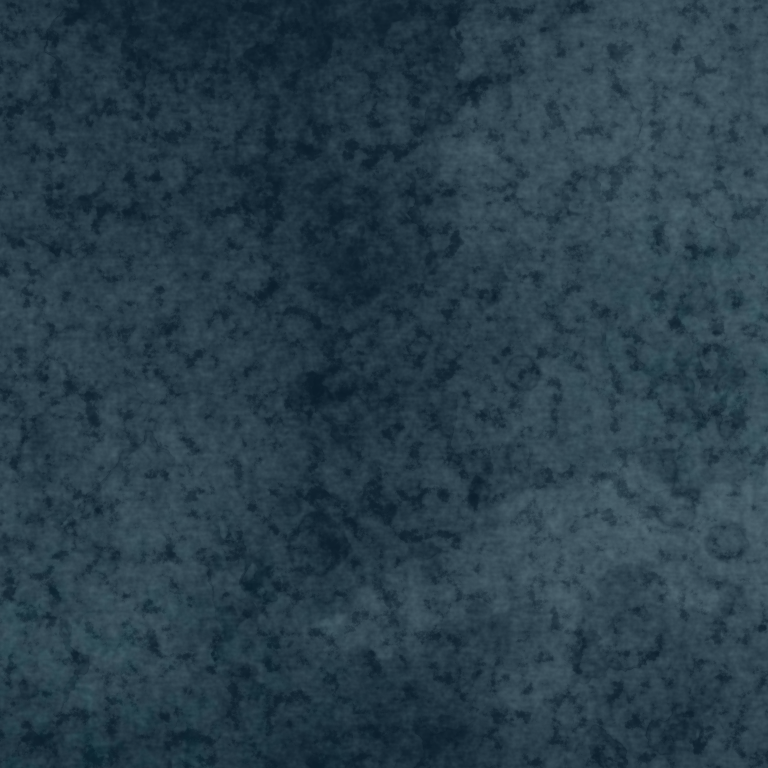
A Shadertoy shader for this texture:

```glsl
// Weathered dark blue paper with water stains, tide lines and round blots.

float hash(vec2 cell) {
    vec3 q = fract(cell.xyx * vec3(0.1031, 0.1030, 0.0973));
    q += dot(q, q.yzx + 33.33);
    return fract((q.x + q.y) * q.z);
}

float cornerSlope(vec2 cell, vec2 offset) {
    float angle = 6.2832 * hash(cell);
    return dot(vec2(cos(angle), sin(angle)), offset);
}

float gradientNoise(vec2 p) {
    vec2 i = floor(p), f = fract(p);
    vec2 u = f * f * f * (f * (f * 6.0 - 15.0) + 10.0);
    vec2 e = vec2(1, 0);
    return mix(mix(cornerSlope(i, f), cornerSlope(i + e, f - e), u.x),
               mix(cornerSlope(i + e.yx, f - e.yx), cornerSlope(i + 1.0, f - 1.0), u.x), u.y);
}

float fbm(vec2 p) {
    float sum = 0.0, amplitude = 0.5;
    for (int i = 0; i < 5; i++) {
        sum += amplitude * gradientNoise(p);
        p = mat2(1.6, 1.2, -1.2, 1.6) * p + 17.3;
        amplitude *= 0.6;
    }
    return sum;
}

// Dark contour: crisp on one side, bleeding out on the other.
float tideLine(float field) {
    return field > 0.0 ? exp(-field * 30.0) : exp(field * 130.0);
}

// Round blots with ragged outlines, darker at the rim.
float blots(vec2 p, float ragged) {
    float ink = 0.0;
    for (int i = 0; i < 16; i++) {
        float id = float(i);
        vec2 center = vec2(1.0 - 0.65 * pow(hash(vec2(id, 3)), 1.3),
                           0.28 + 0.6 * hash(vec2(id, 8)));
        float radius = mix(0.006, 0.042, pow(hash(vec2(id, 21)), 1.5));
        float d = length(p - center) - radius * (1.0 + 0.9 * ragged);
        float fill = smoothstep(0.003, -0.003, d);
        float rim = exp(-abs(d + 0.003) * 230.0);
        float strength = mix(0.45, 1.0, hash(vec2(id, 34)));
        ink = max(ink, strength * (0.5 * fill + 0.6 * rim));
    }
    return ink;
}

void mainImage(out vec4 fragColor, in vec2 fragCoord) {
    vec2 p = fragCoord / iResolution.xy;
    float cloud = fbm(p * 3.0 + 4.0);
    float rough = fbm(p * 13.0 + 31.0);
    float mottle = fbm(p * 38.0 + 70.0);
    vec2 warped = p + 0.05 * vec2(rough, fbm(p * 9.0 + 52.0));

    // Broad light and shade: pale right side, dark upper middle and foot
    float tone = 0.004 + 0.09 * cloud + 0.05 * smoothstep(0.45, 0.95, p.x);
    vec2 shade = (warped - vec2(0.38, 0.85)) / vec2(0.25, 0.34);
    tone -= 0.055 * exp(-dot(shade, shade));
    tone -= 0.05 * smoothstep(0.2, 0.0, warped.y + 0.15 * cloud);
    tone -= 0.03 * smoothstep(0.85, 1.05, p.y);
    tone += 0.022 * smoothstep(0.3, 0.0, length(p - vec2(0.18, 0.48)) - 0.1);

    // Washed sheets with sharp, wandering borders
    float rightEdge = warped.x - 0.62 + 0.2 * cloud + 0.06 * rough;
    float upper = smoothstep(0.5, 0.68, p.y);
    tone += 0.026 * upper * smoothstep(-0.004, 0.012, rightEdge);
    float bandMiddle = 0.17 + 0.12 * smoothstep(0.38, 0.75, p.x);
    float bandEdge = 0.09 * smoothstep(0.36, 0.52, p.x) - 0.015
                   - abs(warped.y - bandMiddle) + 0.12 * cloud + 0.08 * rough;
    float band = smoothstep(-0.008, 0.015, bandEdge) * smoothstep(0.34, 0.42, p.x);
    tone += 0.045 * band;

    // Tide lines, faded in and out along their length
    float wear = smoothstep(-0.12, 0.16, fbm(p * 7.0 + 91.0));
    float wander = fbm(warped * vec2(3.4, 2.3) + 12.0);
    float veins = tideLine(wander - 0.03) + 0.6 * tideLine(0.12 - abs(wander + 0.05));
    float streak = tideLine(0.43 - warped.x - 0.12 * cloud - 0.08 * rough);
    tone -= 0.06 * veins * wear * (1.0 - 0.6 * band);
    tone -= 0.06 * streak * wear * smoothstep(0.3, 0.6, p.y);
    tone -= 0.055 * wear * upper * tideLine(-rightEdge);

    // Soaked patches, specks and blots
    float soaked = smoothstep(0.1, 0.3, rough - 0.25 * cloud);
    tone -= 0.05 * soaked * smoothstep(0.95, 0.4, p.x);
    tone -= 0.055 * smoothstep(0.08, 0.3, 0.35 * rough - mottle);
    tone -= 0.085 * blots(p, rough + 0.4 * mottle);
    tone -= 0.06 * smoothstep(0.38, 0.55, gradientNoise(p * 52.0 + 8.0)) * wear;

    // Mottling, paper grain and faint horizontal fibres
    tone += 0.1 * mottle + 0.04 * rough;
    tone += 0.045 * gradientNoise(p * 105.0) + 0.025 * gradientNoise(p * 190.0 + 9.0);
    tone += 0.022 * gradientNoise(p * vec2(45.0, 210.0) + 5.0);

    // Slate blue with teal flecks; the darkest stains keep some blue
    tone = tone < -0.06 ? -0.06 - 0.07 * (1.0 - exp((tone + 0.06) / 0.07)) : tone;
    vec3 color = vec3(0.167, 0.247, 0.295) + tone * vec3(1.0, 1.06, 1.02);
    float tealZone = smoothstep(0.45, 0.1, p.y) * smoothstep(0.65, 0.1, p.x)
                   + smoothstep(0.3, 0.0, abs(p.y - 0.55)) * smoothstep(0.6, 0.95, p.x);
    float flecks = smoothstep(-0.1, 0.3, fbm(p * 22.0 + 140.0));
    color += vec3(-0.016, 0.018, 0.01) * tealZone * flecks;
    fragColor = vec4(clamp(color, 0.0, 1.0), 1.0);
}
```
